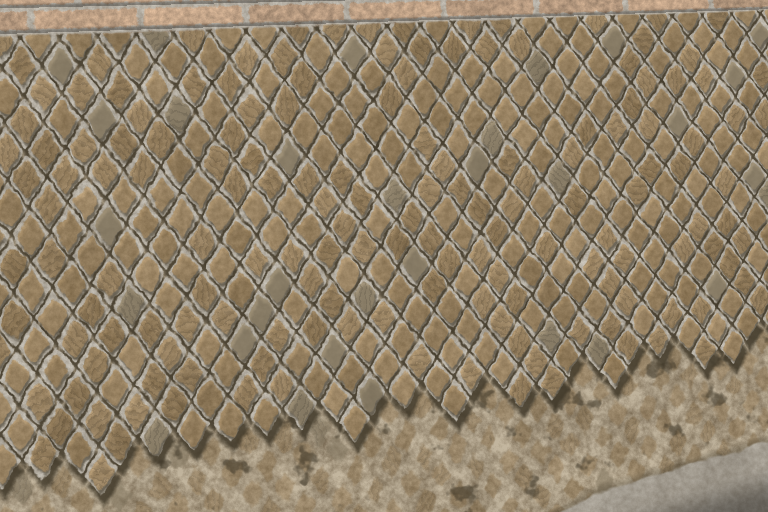
Write a WebGL 2 fragment shader that draws this texture.

```glsl
#version 300 es
precision highp float;
// Sunlit wall of diamond-set tufa stones in pale mortar, under brick courses, broken away at the foot.

uniform vec2 u_resolution;
out vec4 outColor;

const vec3 STONE_LIGHT  = vec3(0.65, 0.56, 0.43);
const vec3 STONE_DARK   = vec3(0.49, 0.41, 0.29);
const vec3 STONE_GREY   = vec3(0.51, 0.48, 0.41);
const vec3 MORTAR_LIGHT = vec3(0.77, 0.75, 0.71);
const vec3 MORTAR_DARK  = vec3(0.59, 0.56, 0.51);
const vec3 RUBBLE_LIGHT = vec3(0.75, 0.70, 0.61);
const vec3 RUBBLE_DARK  = vec3(0.47, 0.41, 0.32);
const vec3 BRICK        = vec3(0.70, 0.59, 0.49);
const vec3 SHADOW       = vec3(0.25, 0.22, 0.16);

const vec2 STONE_PITCH = vec2(0.0664, 0.095);
const vec2 PHASE = vec2(0.43, 0.55);
const float BREAK_DEPTH = 0.755;

float hash(vec2 p) {
  return fract(sin(dot(p, vec2(127.1, 311.7))) * 43758.55);
}

float gradientDot(vec2 corner, vec2 offset) {
  float angle = 6.2832 * hash(corner);
  return dot(vec2(cos(angle), sin(angle)), offset);
}

float noise(vec2 p) {
  vec2 i = floor(p), f = p - i;
  vec2 w = f * f * f * (f * (f * 6.0 - 15.0) + 10.0);
  vec2 e = vec2(1.0, 0.0);
  return mix(mix(gradientDot(i, f), gradientDot(i + e, f - e), w.x),
             mix(gradientDot(i + e.yx, f - e.yx), gradientDot(i + 1.0, f - 1.0), w.x), w.y);
}

float fbm(vec2 p) {
  float sum = 0.0, amp = 0.7;
  for (int i = 0; i < 4; i++) {
    sum += amp * noise(p);
    p = mat2(1.6, 1.2, -1.2, 1.6) * p + 7.3;
    amp *= 0.58;
  }
  return sum;
}

float boxDistance(vec2 q, vec2 halfSize, float radius) {
  vec2 d = abs(q) - halfSize + radius;
  return length(max(d, 0.0)) + min(max(d.x, d.y), 0.0) - radius;
}

// Distance along the receding wall (x) and depth below the bricks (y).
vec2 wallCoords(vec2 pos) {
  float scale = 1.165 - 0.22 * pos.x;
  float depth = (0.93 + 0.033 * pos.x - pos.y) / scale;
  return vec2(-log(scale / 1.165) / 0.22 - 0.05 * depth, depth);
}

// Skewed lattice in which every unit square holds one stone.
vec2 lattice(vec2 pos) {
  vec2 g = wallCoords(pos) / STONE_PITCH;
  vec2 warp = vec2(fbm(pos * 32.0), fbm(pos * 32.0 + 19.0));
  return vec2(g.x + g.y, g.x - g.y) + PHASE + 0.13 * warp;
}

float stoneDistance(vec2 p, float wear) {
  vec2 id = floor(p);
  vec2 rnd = vec2(hash(id), hash(id + 31.0));
  float turn = 0.22 * (hash(id + 57.0) - 0.5);
  vec2 q = mat2(cos(turn), sin(turn), -sin(turn), cos(turn)) * (p - id - 0.5 - 0.07 * (rnd - 0.5));
  return boxDistance(q, 0.375 + 0.06 * (rnd.yx - 0.4) - wear, 0.08 + 0.15 * rnd.x * rnd.y);
}

// Distance to the stones still standing above the stepped break.
float facingDistance(vec2 p) {
  float nearest = 2.0;
  for (int k = 0; k < 9; k++) {
    vec2 id = floor(p) + vec2(k % 3 - 1, k / 3 - 1);
    vec2 c = id + 0.5 - PHASE;
    float depth = 0.5 * (c.x - c.y) * STONE_PITCH.y;
    float limit = BREAK_DEPTH + 0.09 * noise(c * 0.37);
    if (depth < limit) nearest = min(nearest, boxDistance(p - id - 0.5, vec2(0.46), 0.06));
  }
  return nearest;
}

vec3 stoneColor(vec2 p, float grain) {
  vec2 id = floor(p);
  float kind = hash(id + 83.0);
  vec3 color = mix(STONE_DARK, STONE_LIGHT, clamp(0.3 + 0.45 * hash(id + 11.0) + 0.6 * grain, 0.0, 1.0));
  color = mix(color, STONE_GREY, 0.7 * step(0.93, kind));
  // Tool grooves on some faces.
  float groove = sin(dot(p, vec2(cos(kind * 40.0), sin(kind * 40.0))) * 30.0 + 5.0 * grain);
  return color * (1.0 - 0.1 * step(0.6, hash(id + 7.0)) * smoothstep(0.1, 0.9, groove));
}

vec3 brickColor(vec2 wall, float grain, vec3 mortar) {
  vec2 b = vec2(wall.x / 0.19, (wall.y + 0.003) / 0.043);
  b.x += 0.43 * floor(b.y) + 0.15;
  vec2 q = (fract(b) - 0.5) * vec2(0.19, 0.043);
  float d = boxDistance(q, vec2(0.089, 0.016), 0.004) + 0.006 * grain;
  vec3 face = BRICK * (0.92 + 0.2 * hash(floor(b)) + 0.3 * grain);
  vec3 color = mix(face, mortar, smoothstep(-0.002, 0.002, d));
  return color * (1.0 - 0.3 * smoothstep(0.012, 0.019, q.y));
}

void main() {
  vec2 pos = gl_FragCoord.xy / u_resolution.y;
  vec2 wall = wallCoords(pos), p = lattice(pos), shadeP = lattice(pos + vec2(-0.003, 0.007));
  float grain = fbm(pos * 75.0), patches = fbm(pos * 9.0);
  float wear = 0.05 * smoothstep(0.0, 0.5, patches + 0.15 - 0.3 * pos.x);

  // Mortar, cast shade, then stone faces.
  vec3 mortar = mix(MORTAR_DARK, MORTAR_LIGHT, clamp(0.58 + 0.9 * grain, 0.0, 1.0));
  float d = stoneDistance(p, wear), shade = stoneDistance(shadeP, wear);
  float stone = 1.0 - smoothstep(-0.035, 0.035, d + 0.03 * grain);
  vec3 color = mix(mortar, SHADOW, 0.62 * (1.0 - smoothstep(-0.07, 0.05, shade)));
  vec3 face = stoneColor(p, grain) * (1.0 + 0.15 * smoothstep(-0.1, 0.08, shade));
  color = mix(color, face, stone);

  // Rough core with worn remnants of stones.
  float lumps = fbm(pos * 20.0 + 3.0);
  vec3 rubble = mix(RUBBLE_DARK, RUBBLE_LIGHT, clamp(0.62 + 0.7 * lumps + 0.6 * grain, 0.0, 1.0));
  float remnant = 1.0 - smoothstep(-0.08, 0.06, stoneDistance(p, 0.06) + 0.25 * lumps);
  rubble = mix(rubble, stoneColor(p, grain), 0.65 * remnant);
  rubble = mix(rubble, SHADOW, 0.6 * smoothstep(0.22, 0.45, fbm(pos * 16.0 + 41.0)));
  float overhang = facingDistance(lattice(pos + vec2(-0.006, 0.02)));
  rubble = mix(rubble, SHADOW, 0.85 * (1.0 - smoothstep(-0.12, 0.12, overhang)));
  color = mix(color, rubble, smoothstep(-0.03, 0.03, facingDistance(p)));

  // Smooth ledge at the lower right.
  float ledge = 0.03 + 0.4 * (pos.x - 1.17) - 0.25 * pow(max(pos.x - 1.17, 0.0), 2.0) + 0.02 * patches - pos.y;
  vec3 rock = mix(MORTAR_DARK, MORTAR_LIGHT, 0.25 + 0.5 * patches + 0.5 * grain) * 0.97;
  rock *= 1.0 - 0.35 * smoothstep(0.04, 0.12, ledge);
  color = mix(color, SHADOW, 0.35 * smoothstep(-0.02, 0.0, ledge));
  color = mix(color, rock, smoothstep(-0.003, 0.004, ledge));

  // Brick courses along the top.
  vec3 bricks = brickColor(wall, grain, mortar);
  color = mix(color, bricks, 1.0 - smoothstep(-0.003, 0.003, wall.y + 0.005 * patches));
  outColor = vec4(color * (1.0 + 0.08 * patches), 1.0);
}
```
